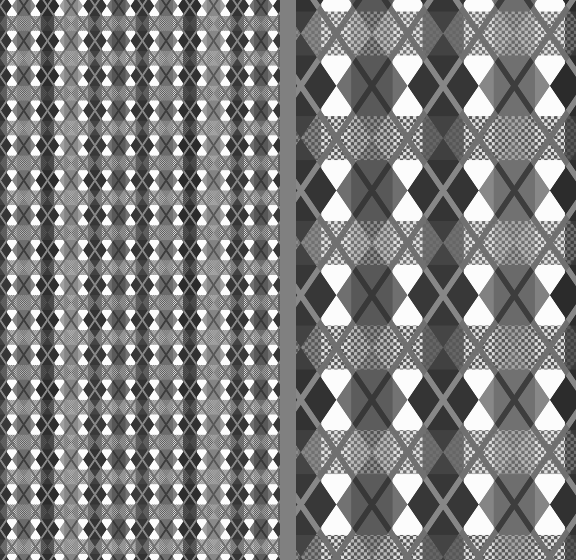
Left, the full canvas; right, a detail of the centre.
A Shadertoy shader for this pattern:

```glsl
// Grey argyle over a woven plaid: columns of dark and mid diamonds on white,
// crossed by hatched bands and thin diagonal lines. Diamonds are repeated with
// fract; stripe tones cycle every three columns and bands vary by row.
#define COLS 5.9
#define ROWS 16.05
#define ROW_SHIFT 0.17
#define LINE_HALF 0.048
#define BAND_HALF 0.21
#define STRIPE_HALF 0.145
#define THREADS 256.0
#define WHITE 0.99
#define WEAR 0.03

const float PI = 3.14159265;

float hash(vec2 p) {
    return fract(sin(dot(p, vec2(127.1, 311.7))) * 43758.5453);
}

// 1 inside a region of negative distance, with an edge of width aa
float cover(float d, float aa) {
    return 1.0 - smoothstep(-0.5 * aa, 0.5 * aa, d);
}

// Picks one of three tones by column number
float cycle3(float column, vec3 tones) {
    float k = mod(column, 3.0);
    return k < 0.5 ? tones.x : (k < 1.5 ? tones.y : tones.z);
}

// Fine checker of threads, fading to its mean when too small to resolve
float weave(vec2 uv) {
    vec2 t = uv * THREADS * vec2(1.0, iResolution.y / iResolution.x);
    float threadsPerPixel = THREADS / iResolution.x;
    float s = sin(PI * t.x) * sin(PI * t.y);
    float fade = 1.0 - smoothstep(1.0, 2.0, threadsPerPixel);
    return 0.5 + 0.5 * fade * clamp(s / threadsPerPixel, -1.0, 1.0);
}

// Signed diamond distance in cell units, touching its neighbours at the tips
float diamond(vec2 f) {
    return 2.0 * abs(f.x) + abs(f.y) - 0.5;
}

void mainImage(out vec4 fragColor, in vec2 fragCoord) {
    vec2 uv = fragCoord / iResolution.xy;
    vec2 p = vec2(uv.x * COLS, (1.0 - uv.y) * ROWS - ROW_SHIFT);
    vec2 px = vec2(COLS, ROWS) / iResolution.xy;
    float aa = length(px * vec2(2.0, 1.0));

    // Cells centred on the dark and on the mid diamonds
    vec2 darkId = floor(p + 0.5);
    vec2 darkF = p - darkId;
    vec2 midId = floor(p + vec2(0.0, 0.5));
    vec2 midF = p - midId - vec2(0.5, 0.0);
    float thread = weave(uv);

    // Plaid ground: vertical stripes
    float darkStripe = cover(abs(darkF.x) - STRIPE_HALF, px.x);
    float midStripe = cover(abs(midF.x) - STRIPE_HALF, px.x);
    float ground = mix(WHITE, cycle3(darkId.x, vec3(0.40, 0.25, 0.54)), darkStripe);
    ground = mix(ground, cycle3(midId.x, vec3(0.66, 0.72, 0.60)), midStripe);

    // Plaid ground: hatched bands between the diamond rows
    float bandRow = floor(p.y);
    float bandY = abs(p.y - bandRow - 0.5);
    float band = cover(bandY - BAND_HALF, px.y);
    float bandTone = mix(0.34, 0.44, mod(bandRow, 2.0));
    float hatched = mix(bandTone, min(ground, 0.88), thread);
    hatched = mix(hatched, mix(bandTone, 0.72, thread), midStripe);
    ground = mix(ground, hatched, band);

    // Diamonds, each a little worn
    float darkMask = cover(diamond(darkF), aa);
    float midMask = cover(diamond(midF), aa);
    float darkTone = cycle3(darkId.x, vec3(0.21, 0.18, 0.21));
    darkTone += WEAR * (hash(darkId) - 0.5) + 0.05 * band;
    float midTone = cycle3(midId.x, vec3(0.52, 0.62, 0.44));
    midTone += WEAR * (hash(midId + 7.0) - 0.5);
    midTone -= 0.09 * midStripe * (1.0 - band);
    midTone = mix(midTone, mix(midTone - 0.12, midTone + 0.12, thread), band);
    float tone = mix(ground, midTone, midMask);
    tone = mix(tone, darkTone, darkMask);

    // Diagonal lines through the diamond centres: pale on dark, dark elsewhere
    vec2 diagonal = vec2(2.0 * p.x + p.y, 2.0 * p.x - p.y);
    vec2 offset = abs(fract(diagonal + 0.5) - 0.5);
    float line = cover(min(offset.x, offset.y) - LINE_HALF, aa);
    float lineTone = mix(0.44, cycle3(midId.x, vec3(0.24, 0.34, 0.22)), midMask);
    lineTone = mix(lineTone, 0.53, darkMask);
    tone = mix(tone, lineTone, line);

    fragColor = vec4(vec3(clamp(tone, 0.0, 1.0)), 1.0);
}
```
